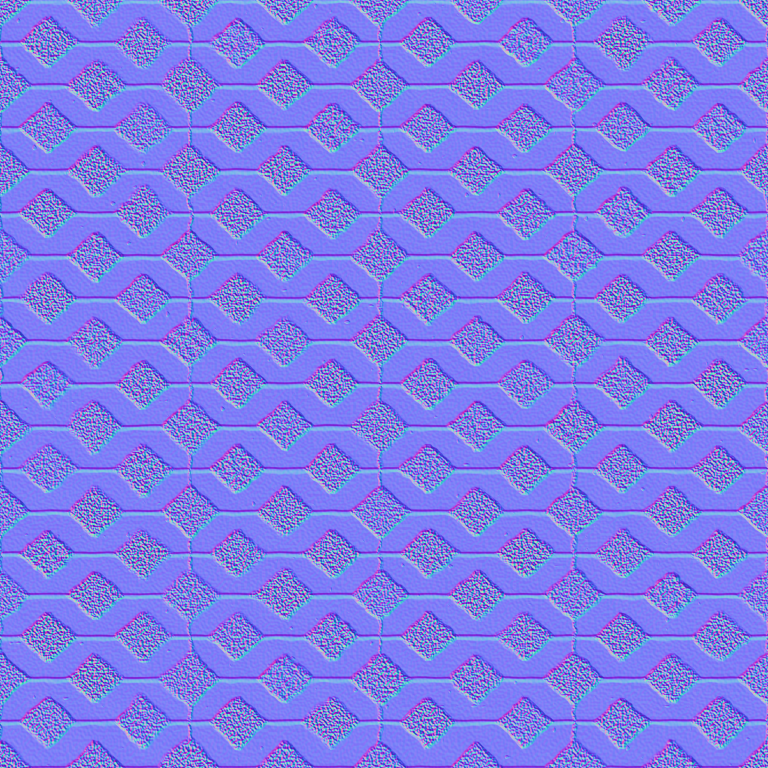
Write a Shadertoy shader that draws this texture map.

```glsl
// Tangent-space normal map of zigzag grass pavers: diamond pits, straight joints, worn edges.

#define CELLS vec2(8.0, 9.0)             // lattice repeats across and down
#define PIT_RADIUS vec2(0.0365, 0.0330)  // half width and half height of a pit
#define PIT_DEPTH 0.0033
#define BEVEL 0.0023                     // half width of the pit wall
#define JOINT_WIDTH 0.0031
#define JOINT_DEPTH 0.0023
#define SLAB_COLUMNS 4.0                 // slabs across, split by upright joints
#define GRASS_HEIGHT 0.0037
#define GRAIN_HEIGHT 0.00034
#define WEAR 0.0075                      // how far soil spills over slab edges
#define FACING_TINT vec3(0.99, 0.985, 0.972)

vec2 hash2(vec2 cell, float seed) {
    uvec2 q = uvec2(ivec2(cell)) * uvec2(1597u, 3812u) + uint(seed) * 7919u;
    uint n = (q.x ^ (q.y * 40503u)) * 73856u + q.y;
    n = (n ^ (n >> 15)) * 40499u;
    n = (n ^ (n >> 13)) * 60493u;
    n ^= n >> 16;
    return vec2(n & 65535u, n >> 16) / 65535.0;
}

float gradientDot(vec2 cell, vec2 offset, float freq) {
    float angle = 6.28318 * hash2(mod(cell, freq), freq).x;
    return dot(vec2(cos(angle), sin(angle)), offset);
}

// Gradient noise that tiles over the unit square
float gradientNoise(vec2 uv, float freq) {
    vec2 p = uv * freq, i = floor(p), f = p - i;
    vec2 u = f * f * f * (f * (f * 6.0 - 15.0) + 10.0);
    vec2 e = vec2(1.0, 0.0);
    return mix(mix(gradientDot(i, f, freq), gradientDot(i + e, f - e, freq), u.x),
               mix(gradientDot(i + e.yx, f - e.yx, freq), gradientDot(i + 1.0, f - 1.0, freq), u.x), u.y);
}

// Distance to a diamond with slightly blunted upper and lower tips
float diamond(vec2 p, vec2 radius) {
    p = abs(p);
    float d = (dot(p / radius, vec2(1.0)) - 1.0) * radius.x * radius.y / length(radius);
    return max(d, p.y - 0.92 * radius.y);
}

// Distance to the pit around a lattice centre, varied in place and size
float pit(vec2 uv, vec2 centre) {
    vec2 vary = hash2(mod(centre, CELLS) * 2.0, 3.0) - 0.5;
    bool onUprightJoint = fract(centre.x * SLAB_COLUMNS / CELLS.x) == 0.0;
    float size = 1.0 + 0.06 * vary.x + (onUprightJoint ? 0.05 : 0.0);
    return diamond(uv - centre / CELLS - 0.002 * vary, PIT_RADIUS * size);
}

// Uneven laying: columns drift near the middle, rows near the bottom
vec2 settle(vec2 uv) {
    float drift = sin(3.14159 * uv.x);
    float lift = smoothstep(0.0, 0.06, uv.y) * (1.0 - smoothstep(0.12, 0.36, uv.y));
    return uv + vec2(0.005 * drift * drift, -0.005 * lift);
}

float height(vec2 uv) {
    // Nearest pit of the two interleaved lattices
    uv = settle(uv);
    vec2 p = uv * CELLS;
    vec2 centre = floor(p) + 0.5, corner = floor(p + 0.5);
    float dCentre = pit(uv, centre), dCorner = pit(uv, corner);
    float d = min(dCentre, dCorner);
    vec2 id = mod(dCentre < dCorner ? centre : corner, CELLS) * 2.0;
    vec2 vary = hash2(id, 11.0);

    // Ragged, locally worn edges, heavier towards the left
    float ragged = gradientNoise(uv, 48.0);
    float patches = gradientNoise(uv, 7.0) + 0.12 * cos(6.28318 * (uv.x - 0.2));
    float worn = smoothstep(0.08, 0.38, patches);
    float tufts = gradientNoise(uv, 97.0);
    d += 0.0024 * ragged + 0.0018 * tufts - WEAR * worn * max(gradientNoise(uv, 29.0) + 0.1, 0.0);
    float bevel = BEVEL * (1.0 + 0.5 * vary.y + 0.8 * worn);
    float soil = 1.0 - smoothstep(-bevel, bevel, d);

    // Level joints through every pit row: steep above, softly filled below
    float rows = 2.0 * CELLS.y;
    float y = uv.y + 0.0012 * gradientNoise(uv, 37.0);
    float dy = y - floor(y * rows + 0.5) / rows;
    float level = 1.0 - smoothstep(0.0, JOINT_WIDTH * (dy > 0.0 ? 1.0 : 1.9 + ragged), abs(dy));

    // Thin, rough upright joints between slabs
    float x = uv.x + 0.005 * ragged + 0.002 * tufts;
    float dx = abs(x - floor(x * SLAB_COLUMNS + 0.5) / SLAB_COLUMNS);
    float upright = 1.0 - smoothstep(0.0, 1.2 * JOINT_WIDTH, dx);
    float joint = max(level, 0.75 * upright) * (1.0 - soil);

    // Fine blades over coarser tufts, each pit with its own mix
    float blades = gradientNoise(uv, 331.0) + 0.6 * gradientNoise(uv, 193.0);
    float grass = mix(blades, 0.8 * blades + 0.8 * tufts, smoothstep(0.4, 1.0, vary.x));
    float growth = soil * mix(0.75, 1.15, vary.y) + 0.6 * upright * (1.0 - soil);

    // Cast surface: fine grain, sparse pocks, slight unevenness
    float grain = gradientNoise(uv + 0.37, 251.0);
    float pocks = smoothstep(0.47, 0.62, gradientNoise(uv + 0.61, 97.0));
    float slab = GRAIN_HEIGHT * grain - 0.0010 * pocks + 0.0006 * gradientNoise(uv, 23.0);

    return slab * (1.0 - soil) - PIT_DEPTH * soil * (1.0 - 0.35 * worn)
         - JOINT_DEPTH * joint + GRASS_HEIGHT * grass * growth;
}

vec3 surfaceNormal(vec2 uv, float stepSize) {
    vec2 e = vec2(stepSize, 0.0);
    vec2 slope = vec2(height(uv + e) - height(uv - e),
                      height(uv + e.yx) - height(uv - e.yx)) / (2.0 * stepSize);
    return normalize(vec3(-slope, 1.0));
}

void mainImage(out vec4 fragColor, in vec2 fragCoord) {
    // Average four normals per pixel, so steep fine blades lose some blue
    float stepSize = max(0.0004, 0.25 / iResolution.y);
    vec3 normal = vec3(0.0);
    for (int i = 0; i < 4; i++) {
        vec2 offset = vec2(i & 1, i >> 1) * 0.5 - 0.25;
        normal += 0.25 * surfaceNormal((fragCoord + offset) / iResolution.xy, stepSize);
    }
    fragColor = vec4((0.5 + 0.5 * normal) * FACING_TINT, 1.0);
}
```
